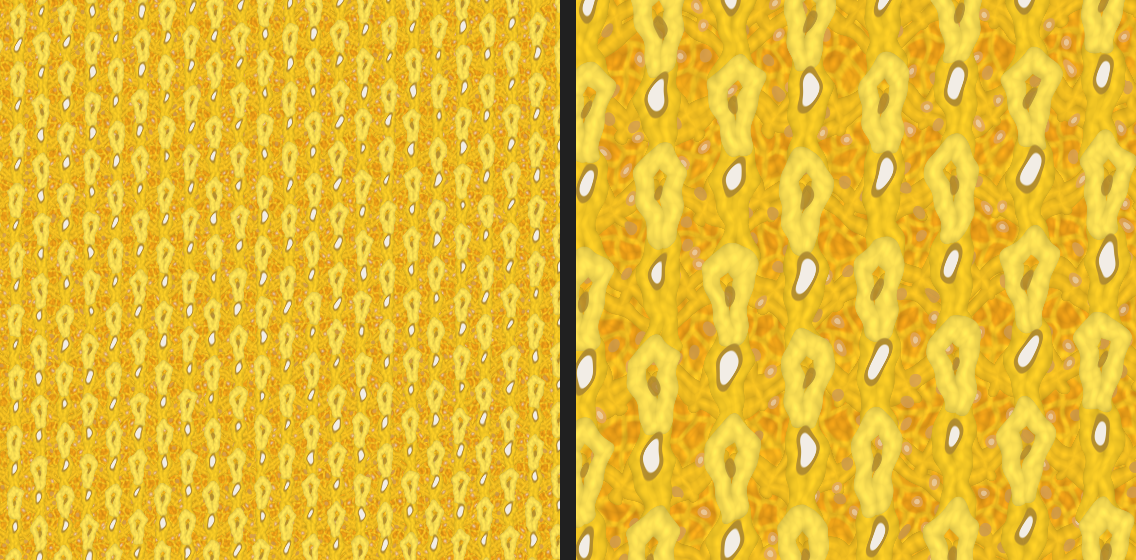
Left, the full canvas; right, a detail of the centre.
Give the GLSL for this texture, as a Shadertoy shader.

```glsl
const vec2 REPEATS = vec2(22.65, 9.25);  // columns across, stitches down
const float STITCH = 2.45;               // stitch height in column widths

const vec3 DEEP = vec3(0.87, 0.56, 0.08);
const vec3 ORANGE = vec3(0.92, 0.67, 0.10);
const vec3 YELLOW = vec3(0.93, 0.76, 0.14);
const vec3 LIGHT = vec3(0.97, 0.86, 0.32);
const vec3 PINK = vec3(0.90, 0.66, 0.38);
const vec3 RIM = vec3(0.66, 0.52, 0.19);
const vec3 WHITE = vec3(0.95, 0.93, 0.90);

vec2 hash2(vec2 p) {
    vec3 q = fract(p.xyx * vec3(0.1031, 0.1030, 0.0973));
    q += dot(q, q.yzx + 33.33);
    return fract((q.xx + q.yz) * q.zy);
}

// Nearest distance, second distance and an identity per cell
vec3 cellular(vec2 p) {
    vec2 base = floor(p);
    vec3 best = vec3(9.0, 9.0, 0.0);
    for (int j = -1; j <= 1; j++)
    for (int i = -1; i <= 1; i++) {
        vec2 cell = base + vec2(i, j);
        vec2 rnd = hash2(cell);
        float d = length(cell + 0.15 + 0.7 * rnd - p);
        if (d < best.x) best = vec3(d, best.x, hash2(cell + 71.0).x);
        else best.y = min(best.y, d);
    }
    return best;
}

// Rounded yarn height: 1 on the axis, 0 at the edge
float yarn(vec2 p, vec2 a, vec2 b, float radius) {
    vec2 ab = b - a;
    float h = clamp(dot(p - a, ab) / dot(ab, ab), 0.0, 1.0);
    return 1.0 - length(p - a - h * ab) / radius;
}

float ellipse(vec2 p, vec2 radii) {
    return (length(p / radii) - 1.0) * min(radii.x, radii.y);
}

float cover(float d, float aa) {
    return 1.0 - smoothstep(-aa, aa, d);
}

vec3 layYarn(vec3 under, vec3 tint, float height, float aa, float fibre) {
    vec3 lit = tint * (0.84 + 0.2 * sqrt(clamp(height, 0.0, 1.0)) + fibre);
    return mix(under, lit, smoothstep(-5.0 * aa, 5.0 * aa, height));
}

void mainImage(out vec4 fragColor, in vec2 fragCoord) {
    vec2 p = fragCoord / iResolution.xy;
    float down = 1.0 - p.y;
    float aa = 0.6 * REPEATS.x / iResolution.x;

    // Slightly skewed fabric grid, measured in column widths
    vec2 g = vec2((p.x + 0.0075 * down - 0.0326) * REPEATS.x,
                  ((down + 0.041 * p.x) * REPEATS.y - 0.735) * STITCH);
    vec2 w = g + 0.035 * sin(g.yx * vec2(5.1, 6.3) + 2.0 * sin(g * 1.7))
               + 0.02 * sin(g.yx * 13.0 + g * 4.0);

    // Accumulate yarn heights and gaps from the surrounding stitches
    float links = -9.0, flanks = -9.0, loops = -9.0;
    float gap = 9.0, eyelet = 9.0;
    float column = floor(g.x + 0.5);
    for (int i = -1; i <= 1; i++)
    for (int j = -1; j <= 1; j++) {
        float col = column + float(i);
        float shift = 0.5 * mod(col, 2.0);
        float row = floor(g.y / STITCH - shift + 0.5) + float(j);
        vec2 rnd = hash2(vec2(col, row) + 17.0);
        vec2 q = w - vec2(col, (row + shift) * STITCH);
        q -= (rnd - 0.5) * vec2(0.08, 0.16);
        for (float s = -1.0; s < 2.0; s += 2.0) {
            vec2 m = vec2(q.x * s, q.y);
            links = max(links, yarn(m, vec2(0.1, -1.1), vec2(0.9, -0.55), 0.10));
            links = max(links, yarn(m, vec2(0.1, 0.45), vec2(0.8, 0.0), 0.10));
            links = max(links, yarn(m, vec2(0.2, -0.1), vec2(0.5, 0.5), 0.08));
            flanks = max(flanks, yarn(m, vec2(0.06, -0.55), vec2(0.18, 0.0), 0.13));
            flanks = max(flanks, yarn(m, vec2(0.18, 0.0), vec2(0.05, 0.6), 0.13));
            flanks = max(flanks, yarn(m, vec2(0.05, 0.6), vec2(0.2, 1.1), 0.11));
            loops = max(loops, yarn(m, vec2(0.24, -1.3), vec2(0.06, -0.42), 0.13));
            loops = max(loops, yarn(m, vec2(0.22, -1.3), vec2(0.0, -1.55), 0.15));
        }
        q.x += 0.15 * q.y;
        float size = 0.75 + 0.45 * rnd.y;
        gap = min(gap, ellipse(q, vec2(0.115, 0.25) * size));
        eyelet = min(eyelet, ellipse(q - vec2(-0.14, -0.98), vec2(0.065, 0.13) * size));
    }

    // Shaded ground mesh with little openings
    vec3 mesh = cellular(w * vec2(3.2, 2.8));
    float fibre = 0.10 * (0.45 - cellular(w * vec2(9.0, 6.0)).x)
                + 0.02 * sin(g.x * 31.0 + 3.0 * sin(g.y * 9.0));
    float band = 0.5 + 0.5 * sin(g.y * 12.566 / STITCH + 0.6);
    vec3 color = mix(DEEP, ORANGE, 0.35 + 0.65 * band);
    color = mix(color, YELLOW, 0.75 * (1.0 - smoothstep(0.08, 0.35, mesh.y - mesh.x)));
    color *= 1.0 + 2.0 * fibre;
    color = layYarn(color, mix(ORANGE, YELLOW, 0.65), links, aa, fibre);

    float opening = step(0.52, mesh.z) * cover((mesh.x - 0.25) / 3.0, aa);
    color = mix(color, mix(RIM, PINK, mesh.z), 0.8 * opening);
    float glint = step(0.75, mesh.z) * cover((mesh.x - 0.12) / 3.0, aa);
    color = mix(color, WHITE, 0.45 * glint);

    // Raised chains: yellow flanks, then lighter loops
    color = layYarn(color, YELLOW * 1.01, flanks, aa, fibre);
    color = layYarn(color, LIGHT, loops, aa, fibre);

    // Dark-rimmed gaps that let the white backing through
    color = mix(color, RIM, 0.75 * cover(eyelet, aa));
    color = mix(color, RIM, 0.85 * cover(gap - 0.02, aa));
    color = mix(color, WHITE, cover(gap + 0.025, aa));
    fragColor = vec4(clamp(color, 0.0, 1.0), 1.0);
}
```
